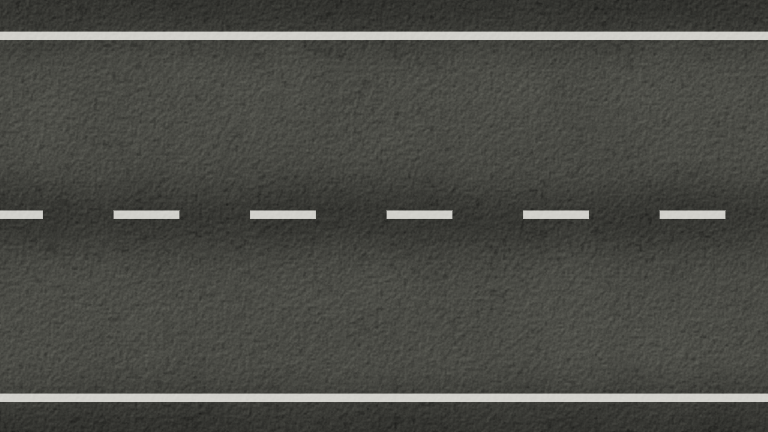
Give the GLSL for this texture, as a WebGL 1 fragment shader.

```glsl
precision highp float;
// Asphalt road seen from above, with solid edge lines and a dashed centre line.

uniform vec2 u_resolution;

float hash(vec2 cell) {
    vec3 q = fract(cell.xyx * vec3(0.1031, 0.1030, 0.0973));
    q += dot(q, q.yzx + 33.33);
    return fract((q.x + q.y) * q.z);
}

float valueNoise(vec2 p) {
    vec2 cell = floor(p);
    vec2 f = fract(p);
    f = f * f * (3.0 - 2.0 * f);
    float low = mix(hash(cell), hash(cell + vec2(1.0, 0.0)), f.x);
    float high = mix(hash(cell + vec2(0.0, 1.0)), hash(cell + 1.0), f.x);
    return mix(low, high, f.y);
}

float fbm(vec2 p) {
    float sum = 0.0;
    float amplitude = 0.5;
    for (int i = 0; i < 3; i++) {
        sum += amplitude * valueNoise(p);
        p = mat2(0.8, 0.6, -0.6, 0.8) * p * 1.9 + 17.3;
        amplitude *= 0.5;
    }
    return sum;
}

// Height of the stones in the road surface
float stones(vec2 p) {
    return 0.6 * valueNoise(p * 120.0) + 0.4 * valueNoise(p * 215.0 + 41.0);
}

float boxDistance(vec2 p, vec2 halfSize) {
    vec2 d = abs(p) - halfSize;
    return length(max(d, 0.0)) + min(max(d.x, d.y), 0.0);
}

void main() {
    vec2 p = gl_FragCoord.xy / u_resolution.y;
    float pixel = 1.0 / u_resolution.y;

    // Lanes are lightest midway, darker at the centre and the verges
    float offset = abs(p.y - 0.498);
    float wander = 0.012 * (fbm(p * vec2(4.0, 9.0)) - 0.45);
    float centre = (offset + wander) / 0.085;
    float shade = 0.296 - 0.080 * exp(-centre * centre);
    shade -= 0.090 * smoothstep(0.32, 0.50, offset);
    shade += 0.035 * (fbm(p * 9.0) - 0.44);

    // Stones lit from the upper left, with small dark pits
    float relief = stones(p) - stones(p + vec2(-0.0028, 0.0036));
    float pits = smoothstep(0.72, 0.95, valueNoise(p * 95.0 + 73.0));
    float grain = 0.11 * relief + 0.025 * (hash(floor(p * 288.0)) - 0.5);
    shade += grain * (0.55 + 1.6 * shade) - 0.035 * pits;
    vec3 color = shade * vec3(1.0, 1.008, 0.932);

    // Painted markings
    float edgeLines = min(abs(p.y - 0.9171), abs(p.y - 0.0792)) - 0.0098;
    float dashX = mod(p.x - 0.3391 + 0.158, 0.316) - 0.158;
    float dashes = boxDistance(vec2(dashX, p.y - 0.503), vec2(0.0762, 0.0098));
    float marking = min(edgeLines, dashes);
    float paint = 1.0 - smoothstep(-0.6 * pixel, 0.6 * pixel, marking);
    vec3 paintColor = vec3(0.825, 0.822, 0.802) + 0.25 * grain;
    color = mix(color, paintColor, paint);

    gl_FragColor = vec4(color, 1.0);
}
```
